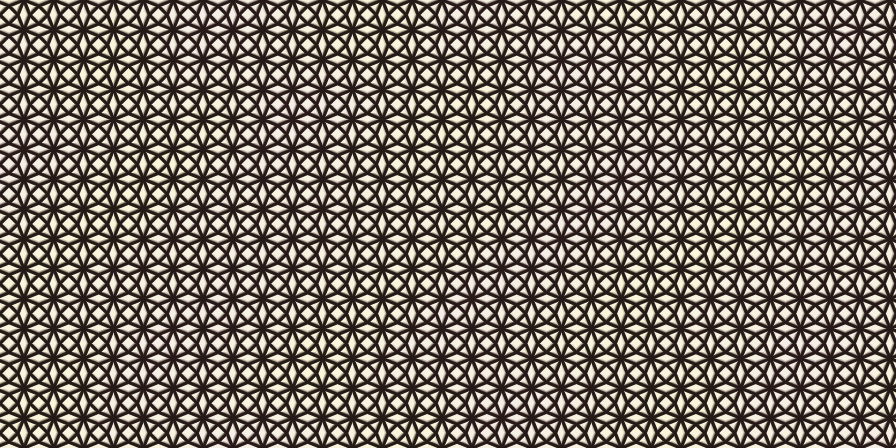
Reproduce this pattern procedurally as a WebGL 1 fragment shader.

```glsl
precision highp float;
// Dark star lattice over bevelled ivory inlay, 30 repeats across and 15 down.
// Each repeat is folded to one eighth, where two line segments give the straps;
// the slope of their distance field shades the bevel, layered sines tint it.

uniform vec2 u_resolution;

const vec2 REPEATS = vec2(30.0, 15.0);
const vec2 PHASE = vec2(0.2, 0.0);
const float PETAL_HALF_WIDTH = 0.2;
const float STRAP_HALF_WIDTH = 0.058;
const float STAR_RADIUS = 0.13;
const float BEVEL_WIDTH = 0.055;
const vec2 LIGHT_DIRECTION = vec2(-0.6, 0.8);

const vec3 STRAP_DARK = vec3(0.14, 0.10, 0.09);
const vec3 STRAP_EDGE = vec3(0.29, 0.24, 0.20);
const vec3 BEVEL_SHADE = vec3(0.63, 0.57, 0.52);
const vec3 IVORY = vec3(0.97, 0.95, 0.88);

float segmentDistance(vec2 p, vec2 a, vec2 b) {
  vec2 along = b - a;
  float t = clamp(dot(p - a, along) / dot(along, along), 0.0, 1.0);
  return length(p - a - along * t);
}

// Distance to the strap centre lines, with stars at whole numbers.
float latticeDistance(vec2 g, float petal) {
  vec2 q = 0.5 - abs(fract(g) - 0.5);
  q = vec2(max(q.x, q.y), min(q.x, q.y));
  vec2 petalTip = vec2(0.5, petal);
  vec2 diamondSide = vec2(0.5 * (0.5 + petal));
  float petalSide = segmentDistance(q, vec2(0.0), petalTip);
  float centreDiamond = segmentDistance(q, petalTip, diamondSide);
  float star = length(q) - STAR_RADIUS + STRAP_HALF_WIDTH;
  return min(star, min(petalSide, centreDiamond));
}

// Change of distance towards the light: positive on faces turned away.
float bevelSlope(vec2 g, vec2 light, float reach) {
  float ahead = latticeDistance(g + light * reach, PETAL_HALF_WIDTH);
  float behind = latticeDistance(g - light * reach, PETAL_HALF_WIDTH);
  return (ahead - behind) / (2.0 * reach);
}

// Slow drift between warm yellow and faint rose.
float layeredSines(vec2 p) {
  float broad = sin(p.x * 9.0 + 1.5 * sin(p.y * 7.0));
  float fine = sin(p.y * 19.0 - p.x * 13.0 + broad);
  return 0.6 * broad + 0.4 * fine;
}

void main() {
  vec2 uv = gl_FragCoord.xy / u_resolution;
  vec2 g = uv * REPEATS + PHASE;
  float pixel = REPEATS.y / u_resolution.y;
  float soft = 0.6 * pixel;

  float d = latticeDistance(g, PETAL_HALF_WIDTH);
  float inlay = smoothstep(STRAP_HALF_WIDTH - soft, STRAP_HALF_WIDTH + soft, d);
  float rim = 1.0 - smoothstep(STRAP_HALF_WIDTH, STRAP_HALF_WIDTH + BEVEL_WIDTH + soft, d);
  float slope = bevelSlope(g, LIGHT_DIRECTION, 0.03);

  // Inlay: pale top with a shaded rim away from the light.
  float shade = rim * smoothstep(-0.2, 0.7, slope);
  vec3 tile = mix(IVORY, BEVEL_SHADE, shade);
  float drift = layeredSines(uv * vec2(2.0, 1.0));
  tile *= 1.0 + drift * vec3(0.01, 0.015, -0.025);

  // Straps: dark core with a slightly lighter lit edge.
  float edge = smoothstep(0.3 * STRAP_HALF_WIDTH, STRAP_HALF_WIDTH, d);
  float lit = 0.35 + 0.65 * smoothstep(0.0, 0.8, slope);
  vec3 strap = mix(STRAP_DARK, STRAP_EDGE, edge * lit);
  strap += drift * vec3(-0.008, 0.004, -0.006);

  gl_FragColor = vec4(mix(strap, tile, inlay), 1.0);
}
```
